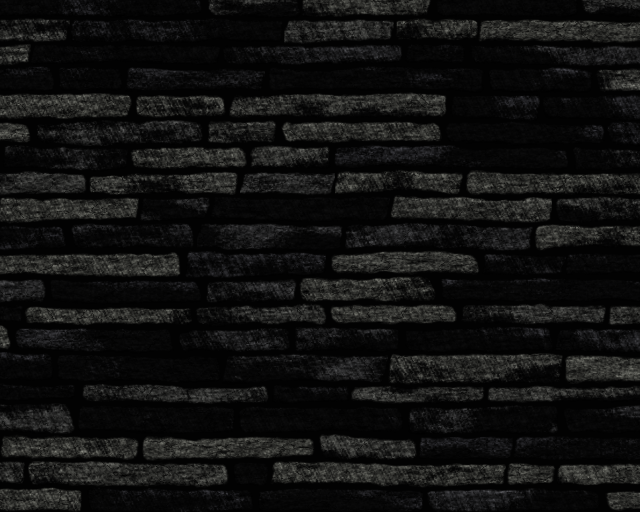
This texture is drawn by a Shadertoy shader. Its source:

```glsl
const float COURSES = 19.6;        // stone rows over the canvas height
const float STONE_LENGTH = 0.28;   // mean length, in canvas heights
const float COURSE_JITTER = 0.3;
const float JOINT_JITTER = 0.75;
const float GAP = 0.0022;          // half width of the tightest joint
const float CORNER = 0.009;
const float ROUGH_EDGE = 0.012;
const float RELIEF = 2.6;
const float GRAIN_SCALE = 260.0;
const vec3 GAP_COLOR = vec3(0.006);
const vec3 STAIN_COLOR = vec3(0.028, 0.028, 0.029);
const vec3 DARK_SLATE = vec3(0.125, 0.125, 0.136);
const vec3 PALE_SLATE = vec3(0.235, 0.237, 0.222);

float hash(vec2 p) {
    return fract(sin(dot(p, vec2(127.1, 311.7))) * 43758.55);
}

float noise(vec2 p) {
    vec2 i = floor(p), f = fract(p);
    f = f * f * (3.0 - 2.0 * f);
    return mix(mix(hash(i), hash(i + vec2(1, 0)), f.x),
               mix(hash(i + vec2(0, 1)), hash(i + vec2(1, 1)), f.x), f.y);
}

float fbm(vec2 p) {
    float sum = 0.0, amplitude = 0.5;
    for (int i = 0; i < 5; i++) {
        sum += amplitude * noise(p);
        p = p * 2.03 + 17.3;
        amplitude *= 0.5;
    }
    return sum / 0.97;
}

float joint(float i, float seed, float jitter) {
    return i + jitter * (hash(vec2(i, seed)) - 0.5);
}

// Index, start and end of the irregular interval holding x
vec3 slot(float x, float seed, float jitter) {
    float i = floor(x);
    if (x < joint(i, seed, jitter)) i -= 1.0;
    else if (x >= joint(i + 1.0, seed, jitter)) i += 1.0;
    return vec3(i, joint(i, seed, jitter), joint(i + 1.0, seed, jitter));
}

float roundedBox(vec2 p, vec2 halfSize, float radius) {
    vec2 q = abs(p) - halfSize + radius;
    return length(max(q, 0.0)) + min(max(q.x, q.y), 0.0) - radius;
}

// Rough, horizontally layered rock surface
float rockHeight(vec2 p) {
    return fbm(p * vec2(22.0, 48.0)) + 0.35 * fbm(p * vec2(75.0, 130.0));
}

void mainImage(out vec4 fragColor, in vec2 fragCoord) {
    vec2 p = fragCoord / iResolution.y;
    float pixel = 1.0 / iResolution.y;

    // Wandering courses, each cut into stones of random length
    vec2 wall = p + vec2(0.0, 0.008 * (noise(p * vec2(5.0, 9.0)) - 0.5));
    vec3 course = slot(wall.y * COURSES, 3.7, COURSE_JITTER);
    float shift = 7.0 * hash(vec2(course.x, 9.1));
    vec3 span = slot(wall.x / STONE_LENGTH + shift, course.x + 40.0, JOINT_JITTER);
    vec2 id = vec2(span.x, course.x);
    float tone = hash(id + 2.3);
    float shape = hash(id + 5.9);
    vec2 seed = 30.0 * vec2(hash(id + 11.0), hash(id + 23.0));

    // Stone outline: slanted ends, tapering height, chipped edges
    vec2 low = vec2((span.y - shift) * STONE_LENGTH, course.y / COURSES);
    vec2 high = vec2((span.z - shift) * STONE_LENGTH, course.z / COURSES);
    vec2 halfSize = 0.5 * (high - low) - GAP;
    vec2 local = wall - 0.5 * (low + high);
    float vertical = local.y / halfSize.y;
    halfSize.x -= 0.005 * shape;
    halfSize.y -= 0.005 * noise(vec2(p.x * 9.0, 0.0) + seed);
    local.x += 0.5 * (shape - 0.5) * local.y;
    vec2 chip = vec2(fbm(p * 34.0 + seed), fbm(p * vec2(28.0, 50.0) + seed + 8.0)) - 0.5;
    local += ROUGH_EDGE * chip;
    float d = roundedBox(local, halfSize, CORNER * (0.5 + shape));

    // Relief lit from above
    vec2 s = p + seed;
    float surface = rockHeight(s);
    float slope = surface - rockHeight(s + vec2(-0.0012, 0.0028));
    float light = 0.85 + RELIEF * slope + 0.5 * (surface - 0.67);
    float rim = smoothstep(-0.009, -0.001, d);
    light += 0.28 * rim * sign(vertical) * smoothstep(0.3, 0.9, abs(vertical));

    // Grain and cracks
    float grain = 0.6 * noise(s * GRAIN_SCALE) + 0.4 * noise(s * GRAIN_SCALE * 1.7);
    light *= 0.4 + 1.2 * grain;
    float vein = abs(fbm(s * vec2(13.0, 24.0) + 4.0) - 0.5);
    light *= mix(0.45, 1.0, smoothstep(0.0, 0.018, vein));

    // Black weathering, heavier on dark stones and undersides
    float clean = fbm(s * vec2(9.0, 27.0)) - 0.5 + 0.55 * (tone - 0.43);
    clean += 0.06 * vertical + 0.16 * (grain - 0.5);
    clean = smoothstep(-0.13, 0.15, clean);
    vec3 slate = mix(DARK_SLATE, PALE_SLATE, smoothstep(0.15, 0.85, tone));
    vec3 color = mix(STAIN_COLOR, slate, clean) * max(light, 0.0);

    // Contact shadow and joints
    color *= mix(0.35, 1.0, smoothstep(0.0, 0.004, -d));
    color = mix(GAP_COLOR, color, smoothstep(pixel, -pixel, d));
    fragColor = vec4(color, 1.0);
}
```
